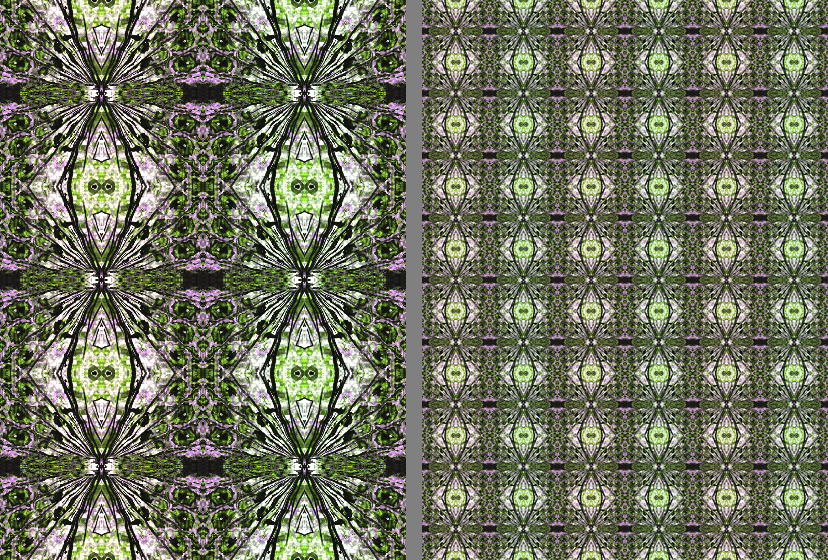
Left, the tile; right, the same tile 3 across and 3 down.
Reproduce this pattern procedurally as a WebGL 1 fragment shader.

```glsl
precision highp float;
// Kaleidoscopic wing pattern: every cell is one quarter motif mirrored both ways.
// The quarter layers radiating veined blades, scaly eye spots, a dark level band
// and a pale lozenge; noise lives in the folded space, so it wraps at every edge.
uniform vec2 u_resolution;

const vec2  REPEATS   = vec2(2.0, 3.0);
const float QUARTER_W = 1.09;   // quarter width, its height being 1
const float SECTORS   = 7.0;    // blades in a quarter turn
const float HALF_PI   = 1.5708;
const float EYE_STEP  = 0.36;   // radial distance between eye spots
const float VEIN      = 0.010;
const float RIB       = 0.022;  // lozenge outline
const float WOBBLE    = 0.03;
const float GRAIN     = 1.15;
const float COLUMN_TINT = 0.04;

const vec3 INK   = vec3(0.07, 0.075, 0.06);
const vec3 MOSS  = vec3(0.27, 0.36, 0.13);
const vec3 CREAM = vec3(0.95, 0.94, 0.91);
const vec3 LEAF  = vec3(0.55, 0.76, 0.22);
const vec3 MAUVE = vec3(0.43, 0.35, 0.41);
const vec3 LILAC = vec3(0.80, 0.60, 0.85);

float px; // one pixel in quarter units

float hash(vec2 p) {
  vec3 q = fract(p.xyx * 0.1031);
  q += dot(q, q.yzx + 33.33);
  return fract((q.x + q.y) * q.z);
}

float noise(vec2 p) {
  vec2 i = floor(p), f = fract(p);
  f = f * f * (3.0 - 2.0 * f);
  return mix(mix(hash(i), hash(i + vec2(1, 0)), f.x),
             mix(hash(i + vec2(0, 1)), hash(i + vec2(1, 1)), f.x), f.y);
}

float fbm(vec2 p) {
  return 0.5 * noise(p) + 0.3 * noise(p * 2.1 + 5.0) + 0.2 * noise(p * 4.3 + 9.0);
}

float fill(float d) { return 1.0 - smoothstep(-px, px, d); }
float line(float d, float w) { return fill(abs(d) - w); }

// Streaked blades with veins, turning into rimmed eye spots further out
vec3 wing(vec2 p) {
  float r = length(p), a = atan(p.y, max(p.x, 0.0001));
  float t = a / HALF_PI * SECTORS, id = floor(t), f = fract(t) - 0.5;
  float width = r * HALF_PI / SECTORS, across = f * width;

  float streak = fbm(vec2(a * 27.0, r * 7.0));
  vec3 blade = mix(INK, MOSS, smoothstep(0.24, 0.33, streak));
  blade = mix(blade, LEAF, smoothstep(0.34, 0.42, streak));
  blade = mix(blade, CREAM, smoothstep(0.42, 0.52, streak + 0.06 * hash(vec2(id, 3.0))));
  blade = mix(blade, LILAC, 0.85 * smoothstep(0.55, 0.68, fbm(vec2(a * 17.0 + 7.0, r * 14.0))));
  blade = mix(blade, INK, smoothstep(0.6, 0.67, fbm(vec2(a * 21.0 + 31.0, r * 9.0))));
  float spotR = 0.5 + 0.2 * hash(vec2(id, 8.0));
  float spot = length(vec2((r - spotR) * 0.7, across - 0.02)) - 0.04;
  blade = mix(blade, INK, fill(spot + 0.05 * (noise(p * 30.0) - 0.5)));

  // Eye spots: thin ragged lilac rim, striped green field, black core, white glint
  float along = (fract((r - 0.84 - 0.1 * id) / EYE_STEP + 0.5) - 0.5) * EYE_STEP;
  float d = length(vec2(along / 0.18, across / (0.46 * width)));
  d += 0.3 * (noise(p * 19.0) - 0.5) + 0.22 * (noise(p * 47.0) - 0.5);
  float stripes = 0.5 + 0.5 * sin(p.x * 125.0 + 14.0 * noise(p * 7.0));
  float patches = fbm(p * vec2(17.0, 30.0));
  vec3 eye = mix(INK, MOSS, 0.25 + 0.75 * stripes);
  eye = mix(eye, LEAF, smoothstep(0.48, 0.6, patches) * (0.4 + 0.6 * stripes));
  eye = mix(eye, INK, 1.0 - smoothstep(0.25, 0.45, d));
  float contour = 0.5 + 0.5 * sin(d * 26.0);
  vec3 gap = mix(INK, mix(MOSS, LEAF, smoothstep(0.42, 0.6, patches)), contour);
  gap = mix(gap, LILAC, smoothstep(0.55, 0.65, fbm(p * 24.0 + 4.0)));
  eye = mix(eye, gap, smoothstep(1.04, 1.12, d));
  float rim = 1.0 - smoothstep(0.07, 0.15, abs(d - 0.95));
  rim *= 0.3 + 0.7 * smoothstep(0.28, 0.45, noise(p * 21.0 + 60.0));
  vec3 rimColor = mix(LILAC, CREAM, 0.7 * smoothstep(0.5, 0.75, noise(p * 33.0)));
  eye = mix(eye, mix(MAUVE, rimColor, 0.3 + 0.7 * stripes), rim);
  eye = mix(eye, INK, 0.85 * (1.0 - smoothstep(0.03, 0.1, abs(d - 0.75))));
  eye = mix(eye, CREAM, fill(length(vec2(along - 0.03, across * 1.3)) - 0.015));

  float outer = smoothstep(0.56, 0.78, p.x + 0.4 * (noise(p * 8.0) - 0.5));
  vec3 col = mix(blade, eye, outer);
  col = mix(col, INK, line(across, VEIN * 0.5) * (1.0 - smoothstep(0.5, 0.75, r)));
  return mix(col, INK, line(width * 0.5 - abs(across), VEIN) * (1.0 - 0.4 * outer));
}

// Mottled dark band on the level axis, ending in a black block
vec3 band(vec2 p, vec3 col) {
  float n = fbm(p * vec2(24.0, 60.0));
  vec3 c = mix(INK, MOSS, smoothstep(0.36, 0.58, n));
  c = mix(c, LEAF, 0.8 * smoothstep(0.58, 0.7, n));
  c = mix(c, MAUVE, 0.7 * smoothstep(0.52, 0.66, fbm(p * vec2(30.0, 44.0) + 20.0)));
  c = mix(c, CREAM, smoothstep(0.42, 0.55, n) * (1.0 - smoothstep(0.08, 0.24, p.x)));
  float rough = 0.06 * (noise(p * 18.0) - 0.5);
  vec2 block = vec2(0.9 - p.x, p.y - 0.09) + rough;
  c = mix(c, mix(INK, MAUVE, 0.12), fill(max(block.x, block.y)));
  col = mix(col, c, 1.0 - smoothstep(0.1, 0.15, p.y + rough));
  float crest = line(p.y - 0.145 + rough, 0.012) * smoothstep(0.75, 0.9, p.x);
  return mix(col, LILAC, crest);
}

// Pale lozenge on the upright axis, with ribs, chevrons and paired rings
vec3 lozenge(vec2 p, vec3 col) {
  float edge = 0.36 * (1.0 - pow(max(1.0 - p.y, 0.0), 1.4));
  float low = 1.0 - smoothstep(0.45, 0.75, p.y), n = fbm(p * vec2(24.0, 15.0));
  vec3 c = mix(LEAF, mix(CREAM, LEAF, 0.2), smoothstep(0.4, 0.52, n));
  c = mix(c, mix(CREAM, LILAC, smoothstep(0.45, 0.58, fbm(p * 20.0))), low * smoothstep(0.38, 0.5, n));
  c = mix(c, MOSS, smoothstep(0.5, 0.6, noise(p * 17.0 + 2.0)) * smoothstep(0.15, 0.05, edge - p.x));
  float chevron = abs(fract((p.y - 2.2 * p.x) * 6.0) - 0.5) / 14.0;
  c = mix(c, INK, line(chevron, 0.008) * low);
  float dart = max(p.x - 0.42 * (p.y - 0.48), p.y - 0.74 + 0.5 * p.x);
  c = mix(c, mix(CREAM, LILAC, 0.8 * smoothstep(0.5, 0.62, n)), fill(dart));
  c = mix(c, INK, line(dart, 0.007) * smoothstep(0.25, 0.4, noise(p * 25.0)));
  c = mix(c, INK, line(p.x - edge * 0.6, 0.008) * (1.0 - smoothstep(0.75, 0.9, p.y)));
  float ring = length((p - vec2(0.075, 1.0)) * vec2(1.0, 0.8)) + 0.02 * (noise(p * 35.0) - 0.5);
  c = mix(c, MOSS, line(ring - 0.048, 0.018));
  c = mix(c, INK, fill(ring - 0.016));
  col = mix(col, c, fill(p.x - edge));
  col = mix(col, INK, line(p.x - edge - 0.08 * p.y, 0.007));
  return mix(col, INK, line(p.x - edge, RIB * (0.3 + 0.7 * p.y)));
}

void main() {
  vec2 uv = gl_FragCoord.xy / u_resolution;
  px = 2.0 * REPEATS.y / u_resolution.y * 0.5;
  vec2 p = abs(fract(uv * REPEATS) - 0.5) * 2.0 * vec2(QUARTER_W, 1.0);
  vec2 q = abs(p + WOBBLE * (vec2(noise(p * 9.0), noise(p * 9.0 + 40.0)) - 0.5));

  vec3 col = lozenge(q, band(q, wing(q)));
  col *= 1.0 + GRAIN * (0.6 * noise(p * 46.0) + 0.4 * noise(p * 83.0) - 0.48);
  // Warmer left column, cooler right one
  col *= 1.0 + COLUMN_TINT * sin(uv.x * 4.0 * HALF_PI) * vec3(1.0, -0.6, 0.3);
  gl_FragColor = vec4(clamp(col, 0.0, 1.0), 1.0);
}
```
